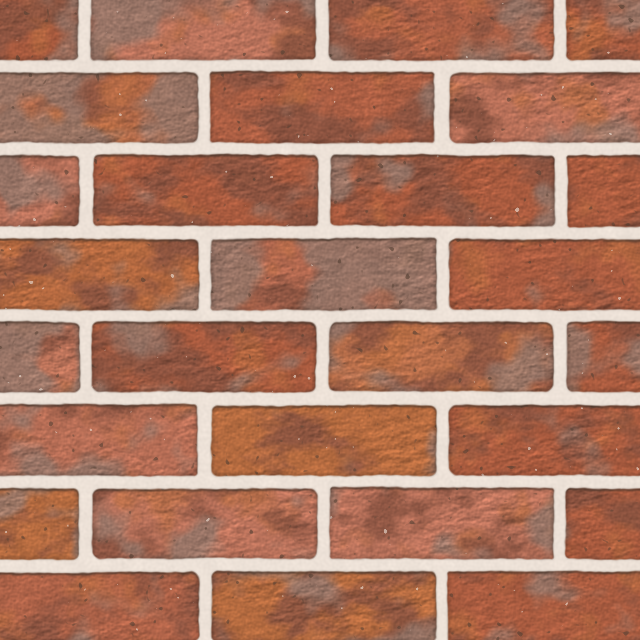
This texture is drawn by a WebGL 2 fragment shader. Its source:

```glsl
#version 300 es
precision highp float;
// Weathered red brick wall in running bond with pale, slightly uneven mortar.
uniform vec2 u_resolution;
out vec4 fragColor;

const vec2 PITCH = vec2(0.371, 0.130);     // one brick plus one joint
const vec2 ORIGIN = vec2(0.134, 0.117);    // crossing of the first joints
const vec2 JOINT = vec2(0.020, 0.0195);    // mortar widths
const vec3 MORTAR = vec3(0.93, 0.885, 0.845);
const vec3 RED = vec3(0.66, 0.355, 0.245);
const vec3 ROSE = vec3(0.73, 0.45, 0.36);
const vec3 ORANGE = vec3(0.71, 0.42, 0.25);
const vec3 BROWN = vec3(0.53, 0.32, 0.25);
const vec3 ASH = vec3(0.58, 0.46, 0.41);
const vec3 SHADOW = vec3(0.33, 0.25, 0.20);

vec2 hash2(vec2 p) {
    vec3 q = fract(p.xyx * vec3(0.1031, 0.1030, 0.0973));
    q += dot(q, q.yzx + 33.33);
    return fract((q.xx + q.yz) * q.zy);
}

float gradientDot(vec2 cell, vec2 offset, vec2 f) {
    return dot(hash2(cell + offset) * 2.0 - 1.0, f - offset);
}

// Gradient noise, roughly -0.7 to 0.7
float noise(vec2 p) {
    vec2 i = floor(p), f = p - i;
    vec2 u = f * f * f * (f * (f * 6.0 - 15.0) + 10.0);
    vec2 e = vec2(1.0, 0.0);
    return mix(mix(gradientDot(i, e.yy, f), gradientDot(i, e.xy, f), u.x),
               mix(gradientDot(i, e.yx, f), gradientDot(i, e.xx, f), u.x), u.y);
}

float fbm(vec2 p, int octaves) {
    float sum = 0.0, amplitude = 1.0;
    for (int i = 0; i < octaves; i++) {
        sum += amplitude * noise(p);
        p = mat2(1.6, 1.2, -1.2, 1.6) * p + 17.3;
        amplitude *= 0.5;
    }
    return sum;
}

float roundBox(vec2 p, vec2 halfSize, float radius) {
    vec2 q = abs(p) - halfSize + radius;
    return length(max(q, 0.0)) + min(max(q.x, q.y), 0.0) - radius;
}

// Surface height: slanted folds plus sandy grain
float relief(vec2 p, float folds) {
    vec2 slanted = vec2(p.x * 0.75 + p.y * 0.6, p.y - p.x * 0.3);
    return folds * fbm(slanted * vec2(38.0, 75.0), 3) + 0.28 * noise(p * 210.0);
}

// Fired clay with brown blotches, ashy burns, folds, pits and pale flecks
vec3 brickColor(vec2 p, vec2 local, vec2 id) {
    vec2 kind = hash2(id + 51.0), burn = hash2(id + 87.0);
    vec2 s = p + kind * 23.0;
    vec3 color = mix(RED, ROSE, smoothstep(0.35, 0.85, kind.x));
    color = mix(color, ORANGE, smoothstep(0.6, 0.9, kind.y));
    color = mix(color, ORANGE, 0.6 * smoothstep(0.0, 0.4, fbm(s * 11.0 + 9.0, 3)));

    float blotch = fbm(s * vec2(9.0, 13.0), 4) + 0.3 * (burn.y - 0.5);
    color = mix(color, BROWN, 0.85 * smoothstep(-0.08, 0.32, blotch));
    float ends = smoothstep(0.12, 0.175, abs(local.x));
    float ash = fbm(s * vec2(8.0, 9.0) + 31.0, 3) + 0.13 * ends
              + 0.5 * smoothstep(0.8, 0.95, burn.x);
    color = mix(color, ASH, 0.85 * smoothstep(0.1, 0.42, ash));

    float folds = 0.35 + 0.65 * smoothstep(-0.15, 0.25, noise(s * 10.0 + 5.0));
    float slope = relief(s + vec2(-0.0015, 0.003), folds) - relief(s, folds);
    color *= 1.0 - 0.36 * clamp(slope, -0.45, 0.8);
    color *= 1.0 + 0.13 * noise(s * 150.0) + 0.09 * fbm(s * 28.0, 2);
    color = mix(color, SHADOW, 0.6 * smoothstep(0.36, 0.52, noise(s * 85.0 + 3.0)));
    return mix(color, MORTAR, 0.6 * smoothstep(0.47, 0.56, noise(s * 95.0 + 61.0)));
}

vec3 mortarColor(vec2 p, float edge) {
    float grain = 0.035 * noise(p * 180.0) + 0.025 * fbm(p * 35.0, 3);
    return MORTAR * (1.0 + grain - 0.07 * (1.0 - smoothstep(0.0, 0.004, edge)));
}

void main() {
    vec2 p = gl_FragCoord.xy / u_resolution;
    float pixel = 1.0 / min(u_resolution.x, u_resolution.y);

    // Running bond: odd courses slide by half a brick
    vec2 grid = (p - ORIGIN) / PITCH;
    float course = floor(grid.y);
    grid.x -= 0.5 * mod(course, 2.0);
    vec2 id = floor(grid);
    vec2 local = (grid - id - 0.5) * PITCH;

    // Hand-made outline: small shifts, tilt, and ragged edges
    vec2 vary = hash2(id + 19.0), shape = hash2(id + 133.0);
    vec2 q = local + (vary - 0.5) * vec2(0.004, 0.002);
    q.y += (shape.x - 0.5) * 0.012 * q.x;
    q += 0.0028 * vec2(noise(p * 19.0 + 7.0), noise(p * 13.0));
    q += 0.0017 * vec2(noise(p * 75.0), noise(p * 75.0 + 40.0));
    vec2 halfSize = 0.5 * (PITCH - JOINT) - 0.0015 * (shape - 0.5);
    float radius = mix(0.004, 0.013, shape.y);
    float edge = roundBox(q, halfSize, radius);

    // Recessed brick face: the joint above throws a thin shadow
    vec3 brick = brickColor(p, local, id);
    float overhang = roundBox(q + vec2(0.0008, 0.0035), halfSize, radius);
    float ragged = 0.7 + 0.5 * noise(p * 42.0);
    brick = mix(brick, SHADOW, 0.75 * ragged * smoothstep(-0.002, 0.002, overhang));
    brick *= 1.0 - 0.16 * smoothstep(-0.008, 0.0, edge);

    float blur = 0.0008 + 0.7 * pixel;
    float mortar = smoothstep(-blur, blur, edge);
    fragColor = vec4(mix(brick, mortarColor(p, edge), mortar), 1.0);
}
```
